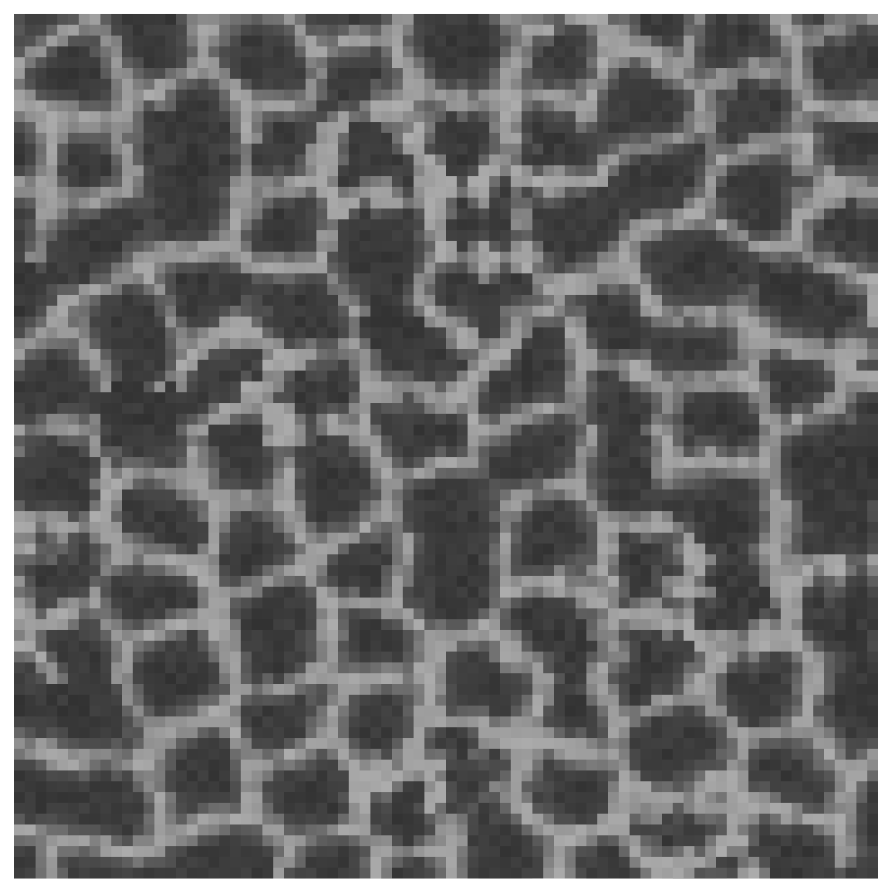
This texture is drawn by a WebGL 1 fragment shader. Its source:

```glsl
precision highp float;
// Blocky grey micrograph of dark rounded cells with pale walls, in a white frame.
uniform vec2 u_resolution;

const float BLOCKS = 80.0;                         // mosaic blocks per side
const vec2 FRAME_MIN = vec2(0.0157, 0.0195);
const vec2 FRAME_MAX = vec2(0.9843, 0.9844);
const vec2 ROW_STEP = vec2(9.5, -2.7);             // lattice steps, in blocks
const vec2 COLUMN_STEP = vec2(-1.4, 7.8);
const float CORE_GREY = 0.215;
const float WALL_GREY = 0.645;
const float WALL_WIDTH = 1.12;
const float OPEN_WALLS = 0.13;                     // share of missing walls

vec2 hash2(vec2 p) {
  vec3 q = fract(p.xyx * vec3(0.1031, 0.1030, 0.0973));
  q += dot(q, q.yzx + 33.33);
  return fract((q.xx + q.yz) * q.zy);
}

float gradientDot(vec2 corner, vec2 offset) {
  float angle = 6.2832 * hash2(corner + 57.0).x;
  return dot(vec2(cos(angle), sin(angle)), offset);
}

// Gradient noise, about -0.7 to 0.7
float gradientNoise(vec2 p) {
  vec2 i = floor(p);
  vec2 f = p - i;
  vec2 w = f * f * f * (f * (f * 6.0 - 15.0) + 10.0);
  vec2 e = vec2(1.0, 0.0);
  float low = mix(gradientDot(i, f), gradientDot(i + e, f - e), w.x);
  float high = mix(gradientDot(i + e.yx, f - e.yx), gradientDot(i + 1.0, f - 1.0), w.x);
  return mix(low, high, w.y);
}

// Cell centre of a lattice site, in blocks
vec2 cellCentre(vec2 site, float jitter) {
  vec2 s = site + jitter * (hash2(site + 11.0) - 0.5);
  return ROW_STEP * s.x + COLUMN_STEP * s.y;
}

vec2 toLattice(vec2 p) {
  float area = ROW_STEP.x * COLUMN_STEP.y - ROW_STEP.y * COLUMN_STEP.x;
  return vec2(p.x * COLUMN_STEP.y - p.y * COLUMN_STEP.x,
              p.y * ROW_STEP.x - p.x * ROW_STEP.y) / area;
}

// Rounded distance to the nearest wall; some walls are open or thin
float wallDistance(vec2 p, float jitter) {
  vec2 base = floor(toLattice(p) + 0.5);
  vec2 home = base;
  vec2 toHome = vec2(0.0);
  float nearest = 1e4;
  for (int j = -1; j <= 1; j++) {
    for (int i = -1; i <= 1; i++) {
      vec2 site = base + vec2(float(i), float(j));
      vec2 r = cellCentre(site, jitter) - p;
      if (dot(r, r) < nearest) {
        nearest = dot(r, r);
        toHome = r;
        home = site;
      }
    }
  }
  float total = 1e-4;
  for (int j = -1; j <= 1; j++) {
    for (int i = -1; i <= 1; i++) {
      if (i == 0 && j == 0) continue;
      vec2 site = home + vec2(float(i), float(j));
      vec2 r = cellCentre(site, jitter) - p;
      float gap = hash2(site + home + 203.0).y;
      float d = dot(0.5 * (r + toHome), normalize(r - toHome));
      total += step(OPEN_WALLS, gap) * exp(-1.6 * (d + 0.45 * gap));
    }
  }
  return -log(total) / 1.6;
}

// Grey of one mosaic block
float blockGrey(vec2 block) {
  vec2 bend = vec2(gradientNoise(block * 0.11), gradientNoise(block * 0.11 + 40.0));
  float d = wallDistance(block + 2.2 * bend, 0.42);
  float patchy = smoothstep(0.0, 0.4, gradientNoise(block * 0.055 + 9.0));
  d += (0.8 + 2.2 * patchy) * gradientNoise(block * 0.43 + 80.0) - 0.35 * patchy;
  vec2 grain = hash2(block + 300.0) - 0.5;
  d = max(d + 0.45 * grain.x, 0.0);
  float wall = exp(-d * d / (WALL_WIDTH * WALL_WIDTH));
  float haze = 0.05 * exp(-0.45 * d) * (1.0 - wall);
  return mix(CORE_GREY, WALL_GREY, wall) + haze + 0.065 * grain.y;
}

// Mosaic with block edges smoothed over one canvas pixel
float mosaic(vec2 grid, vec2 pixel) {
  vec2 g = grid - 0.5;
  vec2 corner = floor(g);
  vec2 w = clamp((g - corner - 0.5) / pixel + 0.5, 0.0, 1.0);
  float grey = 0.0;
  for (int j = 0; j <= 1; j++) {
    for (int i = 0; i <= 1; i++) {
      vec2 o = vec2(float(i), float(j));
      vec2 share = mix(1.0 - w, w, o);
      grey += share.x * share.y * blockGrey(corner + o);
    }
  }
  return grey;
}

void main() {
  vec2 uv = gl_FragCoord.xy / u_resolution;
  vec2 size = FRAME_MAX - FRAME_MIN;
  vec2 grid = (uv - FRAME_MIN) / size * BLOCKS;
  vec2 pixel = BLOCKS / (size * u_resolution);
  vec2 inside = clamp(min(grid, BLOCKS - grid) / pixel + 0.5, 0.0, 1.0);
  float grey = mix(1.0, mosaic(grid, pixel), inside.x * inside.y);
  gl_FragColor = vec4(vec3(grey), 1.0);
}
```
